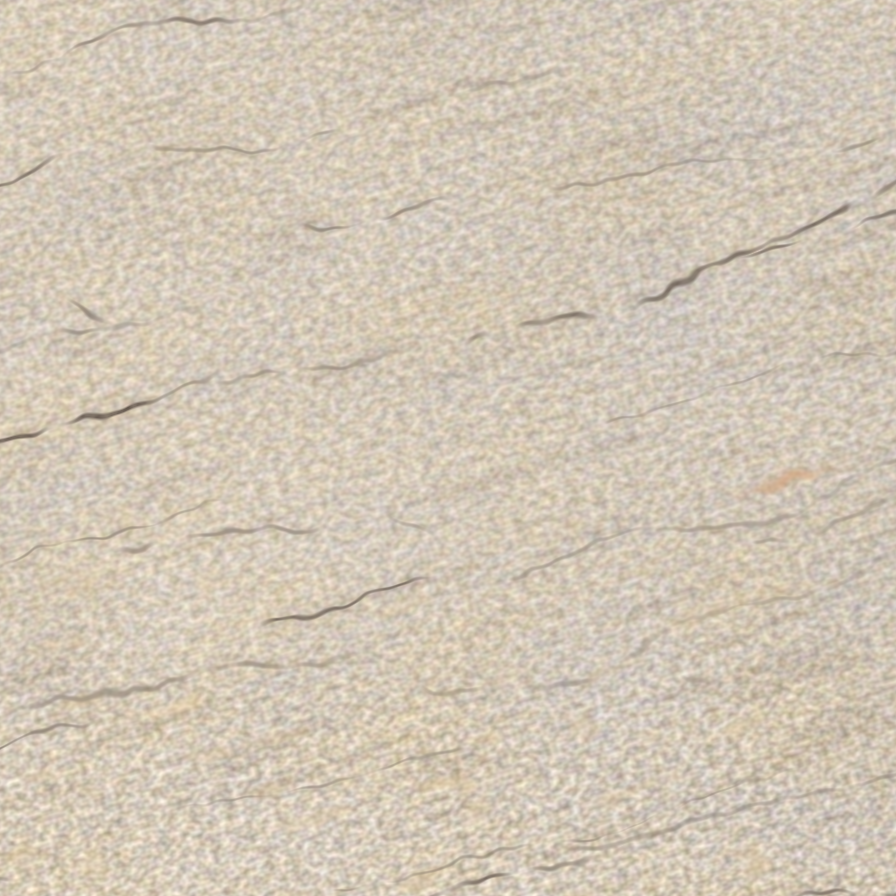
Give the GLSL for this texture, as a Shadertoy shader.

```glsl
vec2 hash2(ivec2 cell) {
    uvec2 q = uvec2(cell) * 1664525u + 1013904223u;
    q.x += q.y * 1664525u;
    q.y += q.x * 1664525u;
    q ^= q >> 16u;
    q.x += q.y * 1664525u;
    q.y += q.x * 1664525u;
    q ^= q >> 16u;
    return vec2(q & 65535u) / 65535.0;
}

float gradientCorner(ivec2 cell, vec2 offset) {
    float angle = 6.2832 * hash2(cell).x;
    return dot(vec2(cos(angle), sin(angle)), offset);
}

float noise(vec2 p) {
    ivec2 c = ivec2(floor(p));
    vec2 f = fract(p);
    vec2 u = f * f * f * (f * (f * 6.0 - 15.0) + 10.0);
    float low = mix(gradientCorner(c, f), gradientCorner(c + ivec2(1, 0), f - vec2(1, 0)), u.x);
    float high = mix(gradientCorner(c + ivec2(0, 1), f - vec2(0, 1)),
                     gradientCorner(c + ivec2(1, 1), f - vec2(1, 1)), u.x);
    return mix(low, high, u.y);
}

float fbm(vec2 p) {
    float sum = 0.0, amplitude = 1.0;
    for (int i = 0; i < 4; i++) {
        sum += amplitude * noise(p);
        p = p * 2.03 + 17.3;
        amplitude *= 0.5;
    }
    return sum;
}

// One tapered, broken crack: a rising curve, sometimes hooked at its left end
float crack(vec2 p, int i) {
    vec2 place = hash2(ivec2(i, 71));
    vec2 shape = hash2(ivec2(i, 137));
    vec2 look = hash2(ivec2(i, 211));
    bool isSpur = i % 6 == 5;

    vec2 start = vec2(fract(float(i) * 0.618 + 0.1) * 1.15 - 0.3,
                      (float(i) + place.y) / 32.0 * 1.1 - 0.15);
    float span = isSpur ? mix(0.06, 0.12, place.x) : mix(0.2, 0.75, place.x);
    float slope = isSpur ? -0.6 : mix(0.08, 0.3, shape.x);
    float bend = isSpur ? 3.0 : mix(-0.05, 0.22, shape.y);
    float hook = i % 4 == 1 ? 0.035 : 0.0;

    float x = p.x - start.x;
    float curl = hook * exp(-max(x, 0.0) / 0.03);
    float curve = slope * x + bend * x * x + curl;
    float steepness = slope + 2.0 * bend * x - curl / 0.03;
    float d = abs(p.y - start.y - curve) / sqrt(1.0 + steepness * steepness);

    float taper = smoothstep(0.0, 0.02, x) * smoothstep(span, span * 0.6, x);
    float broken = smoothstep(-0.35, 0.2, noise(p * 16.0 + float(i) * 9.7));
    float width = mix(0.0006, 0.002, look.x) * (0.6 + broken);
    float line = smoothstep(width + 0.0018, width * 0.2, d);
    float halo = 0.16 * exp(-d * 160.0);
    return (line + halo) * taper * broken * mix(0.3, 0.95, look.y * look.y);
}

void mainImage(out vec4 fragColor, in vec2 fragCoord) {
    vec2 uv = fragCoord / iResolution.y;
    vec2 along = vec2(dot(uv, vec2(0.96, 0.28)), dot(uv, vec2(-0.28, 0.96)));

    // Cloudy base: cool grey and warm ochre patches
    float cloud = fbm(along * vec2(2.5, 5.0) + 3.0);
    float warmth = fbm(along * vec2(5.0, 11.0) + 40.0);
    vec3 stone = vec3(0.842, 0.796, 0.728) + 0.028 * cloud;
    stone += warmth * vec3(0.018, 0.006, -0.025);
    stone -= smoothstep(0.4, 1.2, uv.x + 0.4 * uv.y + 0.5 * cloud) * vec3(0.025, 0.02, 0.01);

    // Fine crystalline grain, coarser near the bottom
    float grain = 0.75 * noise(along * vec2(75.0, 105.0))
                + 0.7 * noise(along * vec2(150.0, 190.0) + 11.0);
    float tint = noise(along * vec2(65.0, 85.0) + 91.0);
    float blush = noise(along * vec2(85.0, 100.0) + 173.0);
    stone += grain * mix(0.22, 0.16, smoothstep(0.05, 0.4, uv.y));
    stone += tint * vec3(0.025, 0.01, -0.06) + blush * vec3(0.03, -0.02, 0.01);

    // Faint slanted streaks
    float streak = noise(along * vec2(5.0, 42.0) + 0.8 * cloud);
    stone -= smoothstep(0.15, 0.5, streak) * vec3(0.04, 0.045, 0.045);

    // Ochre flecks and one rusty smear
    float ochre = smoothstep(0.2, 0.5, noise(along * vec2(14.0, 30.0) + 57.0));
    stone = mix(stone, vec3(0.87, 0.77, 0.61), ochre * 0.35 * smoothstep(0.7, 0.1, uv.y));
    vec2 smear = uv - vec2(0.88, 0.465);
    smear.y -= 0.25 * smear.x + 0.012 * noise(uv * 30.0);
    float rust = exp(-dot(smear * vec2(22.0, 150.0), smear * vec2(22.0, 150.0)));
    stone = mix(stone, vec3(0.82, 0.61, 0.44), 0.6 * rust);

    // Cracks with wandering, ragged paths
    vec2 wander = vec2(noise(uv * 5.0 + 5.0), noise(uv * 5.0 + 25.0)) * 0.04;
    wander += vec2(noise(uv * 38.0), noise(uv * 38.0 + 60.0)) * 0.007;
    float cracks = 0.0;
    for (int i = 0; i < 32; i++) {
        cracks = max(cracks, crack(uv + wander, i));
    }
    stone = mix(stone, vec3(0.40, 0.35, 0.31), min(cracks, 1.0) * (0.85 + 0.3 * grain));

    fragColor = vec4(clamp(stone, 0.0, 1.0), 1.0);
}
```
